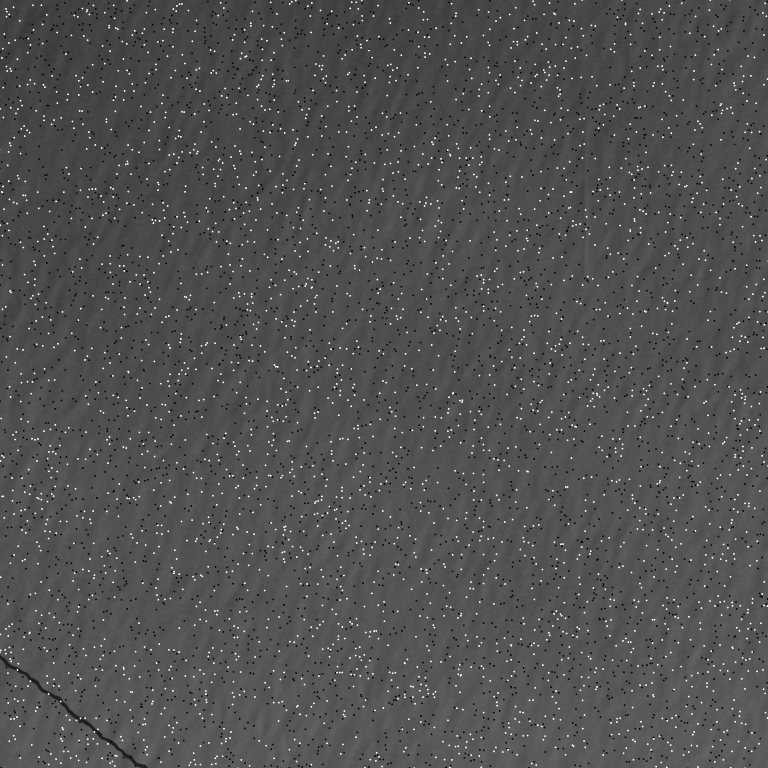
Write a three.js fragment shader that draws this texture.

```glsl
varying vec2 vUv;

// Broad lighting, one tone per corner
const vec3 TOP_LEFT = vec3(0.250, 0.257, 0.262);
const vec3 TOP_RIGHT = vec3(0.280, 0.285, 0.288);
const vec3 BOTTOM_LEFT = vec3(0.346, 0.346, 0.346);
const vec3 BOTTOM_RIGHT = vec3(0.362, 0.356, 0.352);
const float CLOUD_SCALE = 3.5;
const float CLOUD_AMOUNT = 0.028;

// Embossed plaster
const vec2 RELIEF_AXIS = vec2(0.34, 0.94);
const vec2 RELIEF_SCALE = vec2(52.0, 23.0);
const vec2 LIGHT_STEP = vec2(0.0035, -0.0015);
const float RELIEF_AMOUNT = 0.042;
const float GRAIN_SCALE = 210.0;
const float GRAIN_AMOUNT = 0.022;

// Salt and pepper specks
const float SPECK_CELLS = 256.0;
const float SPECK_CORE = 0.0004;
const float SPECK_EDGE = 0.0019;
const float SALT_SHARE = 0.050;
const float PEPPER_SHARE = 0.055;
const vec3 SALT = vec3(0.97);
const vec3 PEPPER = vec3(0.03);

// Crack and crease
const vec2 CRACK_START = vec2(-0.01, 0.153);
const vec2 CRACK_END = vec2(0.195, -0.006);
const float CRACK_WIDTH = 0.0022;
const vec3 CRACK_COLOR = vec3(0.09);
const float CREASE_X = 0.762;
const float CREASE_WIDTH = 0.0035;
const float CREASE_AMOUNT = 0.055;

vec3 hash3(vec2 p) {
  vec3 q = fract(vec3(p.xyx) * vec3(0.1031, 0.1030, 0.0973));
  q += dot(q, q.yxz + 33.33);
  return fract((q.xxy + q.yzz) * q.zyx);
}

float cornerSlope(vec2 cell, vec2 offset) {
  float angle = 6.28318 * hash3(cell + 91.0).x;
  return dot(vec2(cos(angle), sin(angle)), offset);
}

float gradientNoise(vec2 p) {
  vec2 i = floor(p);
  vec2 f = p - i;
  vec2 u = f * f * f * (f * (f * 6.0 - 15.0) + 10.0);
  vec2 e = vec2(1.0, 0.0);
  float low = mix(cornerSlope(i, f), cornerSlope(i + e, f - e), u.x);
  float high = mix(cornerSlope(i + e.yx, f - e.yx), cornerSlope(i + 1.0, f - 1.0), u.x);
  return mix(low, high, u.y);
}

// Steep, slightly leaning bumps with a finer layer on top
float plasterHeight(vec2 p) {
  p += 0.010 * vec2(gradientNoise(p * 14.0), gradientNoise(p * 14.0 + 40.0));
  vec2 across = vec2(RELIEF_AXIS.y, -RELIEF_AXIS.x);
  vec2 q = vec2(dot(p, across), dot(p, RELIEF_AXIS)) * RELIEF_SCALE;
  return gradientNoise(q + 60.0) + 0.4 * gradientNoise(q * 1.9 + 130.0);
}

vec3 wallTone(vec2 p) {
  vec3 top = mix(TOP_LEFT, TOP_RIGHT, p.x);
  vec3 bottom = mix(BOTTOM_LEFT, BOTTOM_RIGHT, p.x);
  return mix(bottom, top, p.y) + CLOUD_AMOUNT * gradientNoise(p * CLOUD_SCALE + 7.0);
}

// Vertical ridge: dark on the left, light on the right
float creaseShade(vec2 p) {
  float x = (p.x - CREASE_X - 0.004 * gradientNoise(vec2(3.0, p.y * 22.0))) / CREASE_WIDTH;
  float span = smoothstep(0.625, 0.66, p.y) * (1.0 - smoothstep(0.74, 0.96, p.y));
  return CREASE_AMOUNT * span * x * exp(-x * x);
}

float crackMask(vec2 p) {
  vec2 along = normalize(CRACK_END - CRACK_START);
  vec2 rel = p - CRACK_START;
  float t = dot(rel, along);
  float wander = 0.010 * gradientNoise(vec2(t * 24.0, 5.0)) + 0.004 * gradientNoise(vec2(t * 90.0, 9.0));
  float d = abs(dot(rel, vec2(-along.y, along.x)) - wander);
  float width = CRACK_WIDTH * (1.0 + 0.9 * gradientNoise(vec2(t * 50.0, 17.0)));
  return 1.0 - smoothstep(width * 0.4, width * 1.6, d);
}

// Coverage of light specks in x and dark specks in y
vec2 speckMasks(vec2 p) {
  vec2 home = floor(p * SPECK_CELLS);
  vec2 masks = vec2(0.0);
  for (int j = -1; j <= 1; j++) {
    for (int i = -1; i <= 1; i++) {
      vec2 cell = home + vec2(float(i), float(j));
      vec3 rnd = hash3(cell + 11.0);
      float d = length(p - (cell + rnd.xy) / SPECK_CELLS);
      float dot_ = 1.0 - smoothstep(SPECK_CORE, SPECK_EDGE, d);
      float isSalt = step(rnd.z, SALT_SHARE);
      float isPepper = step(rnd.z, SALT_SHARE + PEPPER_SHARE) - isSalt;
      masks = max(masks, dot_ * vec2(isSalt, isPepper));
    }
  }
  return masks;
}

void main() {
  vec2 p = vUv;
  float relief = plasterHeight(p + LIGHT_STEP) - plasterHeight(p - LIGHT_STEP);
  float patches = 1.0 + 0.9 * gradientNoise(p * 9.0 + 20.0);
  vec3 color = wallTone(p) + RELIEF_AMOUNT * patches * relief;
  color += GRAIN_AMOUNT * gradientNoise(p * GRAIN_SCALE) + creaseShade(p);
  color = mix(color, CRACK_COLOR, 0.9 * crackMask(p));
  vec2 specks = speckMasks(p);
  color = mix(color, PEPPER, specks.y);
  color = mix(color, SALT, specks.x);
  gl_FragColor = vec4(color, 1.0);
}
```
